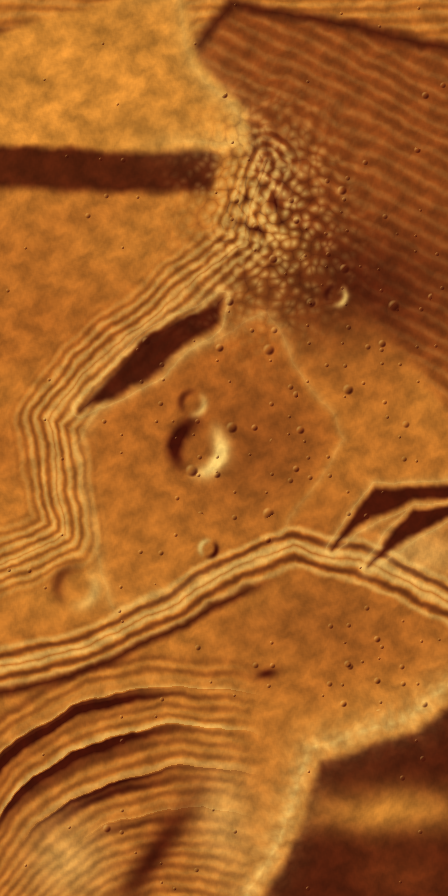
Reproduce this texture procedurally as a Shadertoy shader.

```glsl
const vec3 SHADOW = vec3(.25, .07, .03), RUST = vec3(.47, .21, .08);
const vec3 OCHRE = vec3(.67, .37, .13), SAND = vec3(.8, .51, .19);
const vec3 CREAM = vec3(.92, .74, .4);

vec2 hash2(vec2 n) { return fract(sin(mat2(127, 270, 312, 183) * n) * 43758.5); }

// Layered sines
float waves(vec2 p) {
  float sum = 0., amp = .5;
  for (int i = 0; i < 5; i++) {
    sum += amp * sin(p.x + 1.7 * sin(p.y));
    p = mat2(.8, .6, -.6, .8) * p * 1.9 + 1.3;
    amp *= .6;
  }
  return sum;
}

float cellular(vec2 p) {
  float nearest = 2.;
  for (int k = 0; k < 9; k++) {
    vec2 n = floor(p) + vec2(k % 3 - 1, k / 3 - 1);
    nearest = min(nearest, length(n + hash2(n) - p));
  }
  return nearest;
}

// Six edges give a signed distance, five an open path
float outline(vec2 p, float v[12], int edges) {
  float d = 9., side = 1.;
  for (int i = 0; i < edges; i++) {
    int k = (i + 1) % 6 * 2;
    vec2 a = vec2(v[i * 2], v[i * 2 + 1]), e = vec2(v[k], v[k + 1]) - a, w = p - a;
    d = min(d, length(w - e * clamp(dot(w, e) / dot(e, e), 0., 1.)));
    if ((w.y < 0.) != (w.y < e.y) && w.x < e.x * w.y / e.y) side = -side;
  }
  return d * side;
}

float inside(float d, float soft) { return 1. - smoothstep(-soft, soft, d); }

float blob(vec2 p, float x, float y, float w, float h) {
  vec2 d = (p - vec2(x, y)) / vec2(w, h);
  return exp(-dot(d, d));
}

// Positive shade lights the ground, negative darkens it
void relief(inout vec3 c, float s) {
  c = mix(c, s > 0. ? CREAM : SHADOW, min(abs(s), 1.));
}

float crater(vec2 p, float x, float y, float radius) {
  vec2 d = (p - vec2(x, y)) / radius;
  float rim = length(d) - 1.;
  return exp(-7. * rim * rim) * dot(d, vec2(.9, .45));
}

float stones(vec2 p, float scale, float density) {
  vec2 cell = floor(p * scale), h = hash2(cell);
  vec2 d = (fract(p * scale) - .25 - .5 * h) / mix(.08, .2, h.x * h.y);
  float present = step(hash2(cell + 17.).x, density);
  return present * inside(length(d) - .9, .3) * (-.7 * (d.x + d.y) - .25);
}

void mainImage(out vec4 fragColor, in vec2 fragCoord) {
  // Width is one unit, y runs downward from the top
  vec2 p = vec2(fragCoord.x, iResolution.y - fragCoord.y) / iResolution.x;
  vec2 q = p + .009 * vec2(waves(p * 14.), waves(p.yx * 14. + 4.));
  vec3 c = mix(OCHRE, SAND, .4 + .3 * waves(p * vec2(3, 6)));
  relief(c, .18 * sin(240. * q.y) * inside(p.y - .12, .06));
  relief(c, -.9 * blob(q, .08, .07, .16, .016));

  // Eastern plain with wind streaks
  float plain = outline(q, float[](.44, .11, .52, .01, .8, .06, 1.1, .13, 1.1, 1.02, .6, .45), 6);
  float floorMask = inside(plain, .03);
  c = mix(c, mix(RUST, OCHRE, .4 + .6 * smoothstep(.7, 1., p.y)), floorMask);
  relief(c, floorMask * .13 * sin(170. * q.y - 85. * q.x));
  relief(c, -.85 * inside(abs(plain) - .012, .016) * inside(p.y - .13, .03));
  relief(c, -.75 * blob(p, .76, .64, .24, .14));

  // Central basin
  float basin = outline(q, float[](.17, 1., .24, .87, .6, .7, .77, .98, .6, 1.24, .25, 1.36), 6);
  c = mix(c, mix(OCHRE, SAND, clamp(p.y - .8, 0., 1.)), inside(basin, .03));
  relief(c, .35 * exp(-abs(basin) * 90.) - .3 * blob(p, .58, 1., .16, .16));

  // Winding strata and shaded wedge
  float bank = abs(outline(q, float[](.6, .36, .54, .54, .19, .83, .11, .94, .15, 1.2, -.05, 1.28), 5));
  relief(c, inside(bank - .065, .035) * (.1 + .38 * sin(290. * bank)));
  float wedge = outline(q, float[](.5, .66, .33, .75, .18, .91, .25, .88, .36, .82, .48, .72), 6);
  relief(c, .5 * exp(-abs(wedge - .015) * 130.));
  relief(c, -.92 * inside(wedge, .01));

  // Northern plateau, cliff shadow and crumbling flank
  float mesa[12] = float[](-.1, .1, .4, -.05, .45, .13, .56, .26, .55, .34, -.1, .33);
  float plateau = outline(q, mesa, 6);
  float cliff = outline(q - vec2(-.08, .09), mesa, 6);
  relief(c, -.85 * inside(cliff, .016) * inside(.3 - p.y, .02));
  c = mix(c, SAND * (1. + .1 * waves(p * vec2(12, 25))), inside(plateau, .012));
  relief(c, .55 * exp(-abs(plateau + .018) * 45.) * smoothstep(.2, .55, p.x));
  relief(c, blob(p, .6, .48, .14, .2) * (.9 - 1.9 * cellular(q * 45.)));

  // Layered bench
  float bench[12] = float[](-.05, 1.5, .2, 1.44, .53, 1.27, .66, 1.22, .8, 1.25, 1.05, 1.37);
  float ledge = abs(outline(q, bench, 5));
  float overhang = abs(outline(q - vec2(.01, .055), bench, 5));
  relief(c, -.25 * blob(p, .72, 1.38, .2, .1) + .5 * blob(p, .95, 1.24, .12, .06));
  relief(c, inside(ledge - .045, .015) * (.05 + .6 * sin(190. * ledge)));
  relief(c, -.9 * inside(overhang - .008, .012) * inside(p.x - .58, .06));

  // Paired eastern notches
  float gash[12] = float[](.74, 1.22, .84, 1.09, 1.1, 1.07, 1.1, 1.1, .92, 1.11, .83, 1.16);
  float notch = min(outline(q, gash, 6), outline(q - vec2(.08, .045), gash, 6));
  relief(c, .5 * exp(-abs(notch - .012) * 150.));
  relief(c, -.95 * inside(notch, .008));

  // Southwest terraces
  float level = q.y - (1.6 * p.y - 1.8) * pow(abs(p.x - .42), 2.);
  float tread = fract((level - 1.44) * 11.);
  float shade = smoothstep(0., .06, tread) * inside(tread - .35, .15) * inside(p.x - .35, .15);
  float steps = inside(p.y - 1.84, .08) * (.5 * smoothstep(.75, .97, tread) - .95 * shade);
  relief(c, inside(1.47 - level, .02) * inside(p.x - .54, .06) * (steps + .2 * sin(230. * level) - .1));
  relief(c, .5 * blob(p, .15, 1.92, .1, .1) + .45 * blob(p, .5, 1.83, .07, .12));
  relief(c, -.9 * blob(p + vec2(.65 * (p.y - 1.9), 0), .35, 1.91, .035, .13));

  // Southeast hollow below the bright crest
  float hollow = outline(q, float[](1.1, 1.5, .93, 1.63, .72, 1.7, .66, 1.86, .55, 2.1, 1.1, 2.1), 6);
  relief(c, -.9 * inside(hollow, .014));
  c = mix(c, SAND, .95 * blob(q, .87, 1.81, .2, .05));
  c = mix(c, RUST, .7 * blob(q, .9, 1.95, .12, .06));
  relief(c, exp(-abs(hollow - .035) * 35.) * (.85 - .5 * cellular(q * 50.)));

  // Craters, stones and grain
  relief(c, 1.2 * crater(q, .445, 1., .05));
  relief(c, .7 * crater(p, .43, .9, .024) + .9 * crater(p, .75, .66, .02));
  relief(c, .6 * crater(p, .17, 1.31, .04) - crater(p, .465, 1.225, .017));
  relief(c, -.95 * blob(q, .595, 1.5, .025, .014));
  float field = blob(p, .5, 1., .2, .2) + blob(p, .8, .65, .3, .3) + blob(p, .82, 1.5, .2, .1);
  relief(c, stones(p, 11., .45 * field) + .8 * stones(p, 24., .08 + .4 * field));
  fragColor = vec4(c * (1. + .14 * waves(q * 55.)), 1);
}
```
